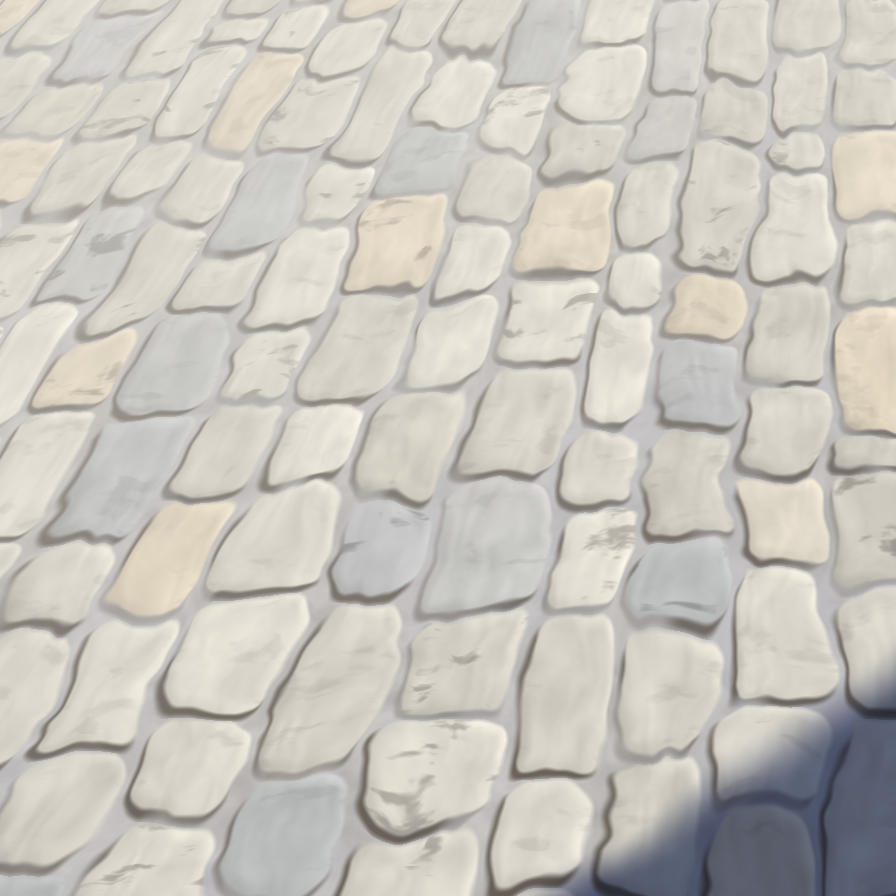
Give the GLSL for this texture, as a WebGL 2 fragment shader.

```glsl
#version 300 es
precision highp float;

uniform vec2 u_resolution;
out vec4 outColor;

const vec3 PALE = vec3(0.915, 0.895, 0.85);
const vec3 GREY = vec3(0.81, 0.79, 0.75);
const vec3 BLUE = vec3(0.73, 0.745, 0.755);
const vec3 WARM = vec3(0.91, 0.85, 0.74);
const vec3 JOINT = vec3(0.74, 0.725, 0.71);
const vec3 CREVICE = vec3(0.38, 0.35, 0.32);
const vec3 SHADE = vec3(0.36, 0.40, 0.51);

float hash(vec2 p) {
    return fract(sin(dot(p, vec2(127.1, 311.7))) * 43758.5453);
}

float noise(vec2 p) {
    vec2 i = floor(p), f = fract(p);
    f = f * f * (3.0 - 2.0 * f);
    return mix(mix(hash(i), hash(i + vec2(1, 0)), f.x),
               mix(hash(i + vec2(0, 1)), hash(i + vec2(1, 1)), f.x), f.y);
}

float fbm(vec2 p) {
    float sum = 0.0, gain = 0.5;
    for (int k = 0; k < 4; k++) {
        sum += gain * noise(p);
        p = p * 2.03 + 7.1;
        gain *= 0.5;
    }
    return sum;
}

float roundBox(vec2 p, vec2 halfSize, float radius) {
    vec2 q = abs(p) - halfSize + radius;
    return length(max(q, 0.0)) + min(max(q.x, q.y), 0.0) - radius;
}

// Unevenly spaced boundary number i along one axis
float edgeAt(float i, float seed, float jitter) {
    return i + jitter * (hash(vec2(i, seed)) - 0.5);
}

// Index, start and end of the interval holding t
vec3 interval(float t, float seed, float jitter) {
    float i = floor(t);
    if (t < edgeAt(i, seed, jitter)) i -= 1.0;
    else if (t >= edgeAt(i + 1.0, seed, jitter)) i += 1.0;
    return vec3(i, edgeAt(i, seed, jitter), edgeAt(i + 1.0, seed, jitter));
}

// Receding street plane: columns lean towards a point above the canvas
vec2 streetPlane(vec2 p) {
    p.y -= 0.1 * p.x * (1.0 - 0.6 * p.x);
    float depth = 1.93 - p.y;
    return vec2((p.x - 0.94) * 13.75 / depth, -13.0 * log(depth));
}

vec3 stoneColor(vec2 id, vec2 g) {
    float kind = hash(id + 3.7);
    vec3 tone = mix(PALE, GREY, 0.75 * hash(id + 9.2));
    tone = mix(tone, BLUE, 0.8 * smoothstep(0.84, 0.92, kind));
    tone = mix(tone, WARM, 0.7 * (1.0 - smoothstep(0.08, 0.16, kind)));
    // Mottling, lengthwise grain and worn pits
    vec2 q = g + 13.0 * hash(id);
    tone *= 0.97 + 0.15 * (fbm(q * 3.5) - 0.45);
    tone *= 1.0 + 0.05 * (noise(q * vec2(14.0, 3.0)) - 0.5);
    float rough = step(0.7, hash(id + 5.1));
    float pit = smoothstep(0.58, 0.72, fbm(q * vec2(2.5, 6.0) + 31.0));
    return tone * (1.0 - (0.06 + 0.16 * rough) * pit);
}

vec3 cobbles(vec2 g, float contrast) {
    g += 0.24 * (vec2(noise(g * 1.7), noise(g * 1.7 + 17.0)) - 0.5);
    g += 0.07 * (vec2(noise(g * 6.0 + 5.0), noise(g * 6.0 + 41.0)) - 0.5);

    vec3 column = interval(g.x, 2.0, 0.32);
    float stagger = hash(vec2(column.x, 8.0));
    vec3 row = interval(g.y + stagger, column.x + 60.0, 0.62);
    vec2 id = vec2(column.x, row.x);

    // Stone face, inset more on its left and lower sides
    vec2 lo = vec2(column.y, row.y - stagger) + vec2(0.075, 0.085);
    vec2 hi = vec2(column.z, row.z - stagger) - vec2(0.05, 0.015);
    vec2 local = g - 0.5 * (lo + hi), size = 0.5 * (hi - lo);
    float radius = min(mix(0.1, 0.24, hash(id + 1.3)), min(size.x, size.y));
    float stoneDist = roundBox(local, size, radius);
    float shadowDist = roundBox(local + vec2(0.035, 0.065), size, radius);

    // Sandy joint with a broken crevice below and left of the stone
    vec3 joint = JOINT * (0.88 + 0.25 * fbm(g * 5.0));
    joint = mix(joint, vec3(0.77, 0.77, 0.81), 0.5 * noise(g * 0.9 + 3.0));
    float depth = smoothstep(0.2, 0.65, noise(g * 2.3 + 23.0)) * 0.65 + 0.3;
    float crevice = 1.0 - smoothstep(-0.025, 0.045, shadowDist);
    joint = mix(joint, CREVICE, depth * contrast * crevice);

    // Lit rim on the upper right, dim rim on the lower left
    vec3 face = stoneColor(id, g);
    float rim = smoothstep(-0.14, -0.02, stoneDist);
    float facing = dot(local / size, vec2(0.6, 0.45));
    face *= 1.0 + 0.1 * rim * facing;

    return mix(face, joint, smoothstep(-0.025, 0.025, stoneDist));
}

void main() {
    vec2 p = gl_FragCoord.xy / u_resolution;
    vec3 color = cobbles(streetPlane(p), mix(1.0, 0.65, p.y));

    // Sun glare towards the upper left
    float glare = smoothstep(0.3, 1.5, p.y + 0.5 * (1.0 - p.x));
    color = mix(color, vec3(0.92, 0.9, 0.86), 0.45 * glare);

    // Soft blue shadow across the lower right corner
    float border = p.y - 0.66 * (p.x - 0.63) + 0.05 * (noise(p * 9.0) - 0.5);
    float shadow = 1.0 - smoothstep(-0.045, 0.035, border);
    color *= mix(vec3(1.0), SHADE * 1.12, shadow);

    outColor = vec4(color, 1.0);
}
```
